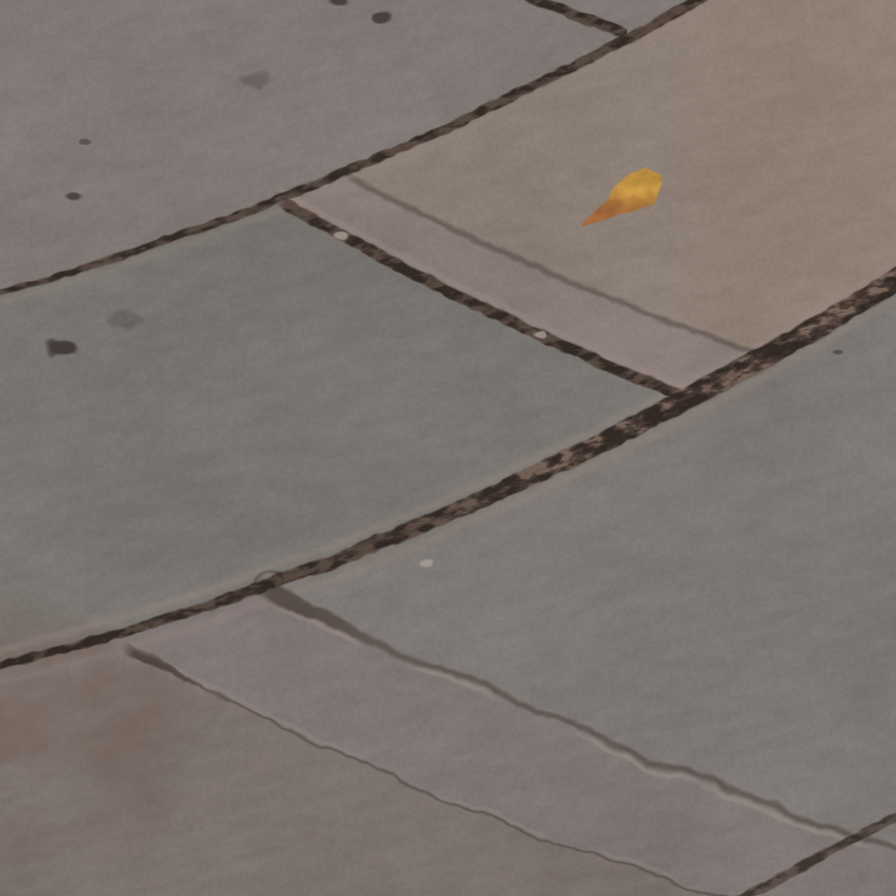
Write a WebGL 2 fragment shader that draws this texture.

```glsl
#version 300 es
precision highp float;
// Worn stone paving with curved dark joints, cracks, stains and one fallen leaf.
uniform vec2 u_resolution;
out vec4 fragColor;

float hash(vec2 p) {
  vec3 q = fract(p.xyx * 0.1031);
  q += dot(q, q.yzx + 33.33);
  return fract((q.x + q.y) * q.z);
}

float noise(vec2 p) {
  vec2 i = floor(p), f = fract(p);
  f = f * f * (3.0 - 2.0 * f);
  return mix(mix(hash(i), hash(i + vec2(1, 0)), f.x),
             mix(hash(i + vec2(0, 1)), hash(i + 1.0), f.x), f.y);
}

float fbm(vec2 p) {
  float sum = 0.0, amp = 0.5;
  for (int i = 0; i < 4; i++) {
    sum += amp * noise(p);
    p = mat2(1.6, 1.2, -1.2, 1.6) * p + 7.3;
    amp *= 0.5;
  }
  return sum;
}

// Height above a sagging chord from a to b (x), position along it (y)
vec2 seam(vec2 p, vec2 a, vec2 b, float sag) {
  vec2 ab = b - a;
  float t = (p.x - a.x) / ab.x;
  float slope = (ab.y - 4.0 * sag * (1.0 - 2.0 * t)) / ab.x;
  float y = a.y + ab.y * t - 4.0 * sag * t * (1.0 - t);
  return vec2((p.y - y) / sqrt(1.0 + slope * slope), t);
}

float band(float d, float w, float soft) {
  return 1.0 - smoothstep(w - soft, w + soft, abs(d));
}

float span(float t) { return band(t - 0.5, 0.5, 0.015); }

void main() {
  vec2 p = gl_FragCoord.xy / u_resolution;
  float aa = max(0.0018, 0.8 / u_resolution.y);
  float wobble = fbm(p * 22.0) - 0.47;
  vec2 rough = p + vec2(0, 0.005 * wobble + 0.003 * (noise(p * 110.0) - 0.5));
  vec2 craggy = p + vec2(0, 0.022 * wobble);

  // Long joints, cross joints and cracks
  vec2 upper = seam(rough, vec2(0, 0.674), vec2(0.781, 1.002), 0.028);
  vec2 lower = seam(rough, vec2(0, 0.258), vec2(1, 0.688), 0.0465);
  vec2 corner = seam(rough, vec2(0.833, 0), vec2(1, 0.0885), 0.0);
  vec2 top = seam(rough, vec2(0.6, 1), vec2(0.7, 0.962), 0.0);
  vec2 cross1 = seam(rough, vec2(0.3125, 0.776), vec2(0.768, 0.555), 0.01);
  vec2 faint = seam(rough, vec2(0.39, 0.802), vec2(0.846, 0.605), 0.01);
  vec2 crack = seam(craggy, vec2(0.293, 0.342), vec2(1, 0.05), 0.009);
  vec2 thin = seam(craggy, vec2(0.143, 0.28), vec2(0.794, 0), 0.022);

  // Slab colours
  vec3 middle = mix(vec3(0.468, 0.453, 0.435), vec3(0.53, 0.485, 0.47), smoothstep(-aa, aa, cross1.x));
  vec3 warm = mix(vec3(0.53, 0.485, 0.45), vec3(0.56, 0.5, 0.455), smoothstep(0.55, 0.95, p.x));
  middle = mix(middle, warm, smoothstep(-0.003, 0.003, faint.x));
  vec3 front = mix(vec3(0.475, 0.435, 0.42), vec3(0.49, 0.455, 0.445), smoothstep(-aa, aa, thin.x));
  front = mix(front, vec3(0.485, 0.465, 0.448), smoothstep(-0.004, 0.004, crack.x));
  vec3 stone = mix(middle, vec3(0.497, 0.465, 0.452), smoothstep(-aa, aa, upper.x));
  stone = mix(front, stone, smoothstep(-aa, aa, lower.x));

  // Mottling, slanted streaks, grain and a rusty patch
  vec2 slant = vec2(p.x + 0.3 * p.y, p.y - 0.25 * p.x);
  stone += 0.045 * (fbm(p * 7.0) + fbm(slant * vec2(30, 85)) - 0.94);
  stone += 0.022 * (noise(p * 290.0) - 0.5);
  float rust = smoothstep(0.35, 0.7, fbm(p * vec2(13, 17) + 3.0));
  rust *= 1.0 - smoothstep(0.05, 0.28, length((p - vec2(0.03, 0.2)) * vec2(0.9, 1.6)));
  stone = mix(stone, vec3(0.45, 0.37, 0.33), 0.6 * rust);

  // Pale rims beside the joints
  float rim = 0.4 * band(lower.x - 0.016, 0.004, 0.004) + 0.3 * band(lower.x + 0.019, 0.004, 0.005);
  rim += 0.6 * band(cross1.x - 0.011, 0.003, 0.003) * span(cross1.y);
  stone = mix(stone, vec3(0.59, 0.52, 0.5), rim + 0.25 * band(upper.x + 0.011, 0.003, 0.004));

  // Stains: centre, radius, strength
  vec4 stains[8] = vec4[](
    vec4(0.082, 0.781, 0.012, 0.75), vec4(0.068, 0.612, 0.019, 0.85),
    vec4(0.426, 0.98, 0.014, 0.8), vec4(0.38, 0.999, 0.013, 0.8),
    vec4(0.286, 0.91, 0.02, 0.3), vec4(0.14, 0.642, 0.02, 0.25),
    vec4(0.096, 0.842, 0.007, 0.5), vec4(0.935, 0.607, 0.007, 0.6));
  for (int i = 0; i < 8; i++) {
    vec4 s = stains[i];
    float r = length((p - s.xy) * vec2(1, 1.9)) / s.z + 0.7 * (noise(p * 90.0) - 0.5);
    stone = mix(stone, vec3(0.23, 0.2, 0.19), s.w * (1.0 - smoothstep(0.6, 1.15, r)));
  }

  // Faint seam and cracks with pale lips
  float wide = 1.0 - smoothstep(0.05, 0.22, crack.y), dark = 1.0 - smoothstep(0.04, 0.14, thin.y);
  float crackOn = smoothstep(-0.015, 0.015, crack.y), thinOn = smoothstep(-0.015, 0.015, thin.y);
  float lines = 0.45 * band(faint.x, 0.003, 0.003) * span(faint.y);
  lines += crackOn * (0.5 + 0.2 * wide) * band(crack.x, 0.0035 + 0.005 * wide, 0.003);
  lines += thinOn * (0.6 + 0.2 * dark) * band(thin.x, 0.0012 + 0.005 * dark, 0.002);
  float bump = length((p - vec2(0.302, 0.349)) * vec2(1, 1.3)) - 0.017;
  lines += 0.45 * band(bump, 0.002, 0.002) * step(0.349, p.y);
  stone = mix(stone, vec3(0.27, 0.225, 0.21), min(lines, 0.85));
  float lips = crackOn * band(crack.x + 0.009, 0.002, 0.003) + 0.6 * thinOn * band(thin.x - 0.005, 0.0015, 0.003);
  stone = mix(stone, vec3(0.61, 0.56, 0.54), 0.6 * lips * smoothstep(0.3, 0.6, noise(p * 14.0)));

  // Dark joint filling with grit
  float joints = band(upper.x, 0.0035 + 0.0025 * upper.y, aa);
  joints = max(joints, band(lower.x, 0.0045 + 0.008 * smoothstep(0.0, 0.9, lower.y), aa));
  joints = max(joints, band(cross1.x, 0.0065, aa) * span(cross1.y));
  joints = max(joints, band(top.x, 0.006, aa) * step(top.y, 1.0));
  joints = max(joints, 0.85 * band(corner.x, 0.005, aa));
  float grit = fbm(slant * vec2(55, 130));
  vec3 filling = mix(vec3(0.17, 0.135, 0.12), vec3(0.33, 0.27, 0.235), smoothstep(0.32, 0.65, grit));
  float pebbles = smoothstep(0.52, 0.68, grit) * band(lower.x, 0.012, 0.003) * smoothstep(0.4, 0.65, p.x);
  filling = mix(filling, vec3(0.52, 0.43, 0.38), 0.7 * pebbles);
  stone = mix(stone, filling, 0.92 * joints);

  // Pale chips
  vec2 chips[3] = vec2[](vec2(0.478, 0.371), vec2(0.381, 0.737), vec2(0.602, 0.627));
  for (int i = 0; i < 3; i++) {
    float r = length((p - chips[i]) * vec2(1, 1.6)) + 0.006 * (noise(p * 130.0) - 0.5);
    stone = mix(stone, vec3(0.66, 0.62, 0.59), 0.8 - 0.8 * smoothstep(0.004, 0.009, r));
  }

  // Leaf: a tapered blade, broad at its upper right end
  vec2 axis = vec2(0.843, 0.538), q = p - vec2(0.65, 0.748);
  float u = dot(q, axis) / 0.104, v = dot(q, vec2(-axis.y, axis.x));
  float blade = 0.023 * smoothstep(-0.1, 0.85, u) * sqrt(clamp(4.0 - 4.0 * u, 0.0, 1.0));
  float edge = abs(v) - blade + 0.006 * (noise(p * 75.0) - 0.5);
  float leaf = (1.0 - smoothstep(-aa, aa, edge)) * step(abs(u - 0.5), 0.5);
  vec3 tint = mix(vec3(0.62, 0.4, 0.23), vec3(0.76, 0.58, 0.27), smoothstep(0.25, 0.75, u + 12.0 * v));
  fragColor = vec4(mix(stone, tint * (0.8 + 0.4 * fbm(p * 70.0)), leaf), 1);
}
```
